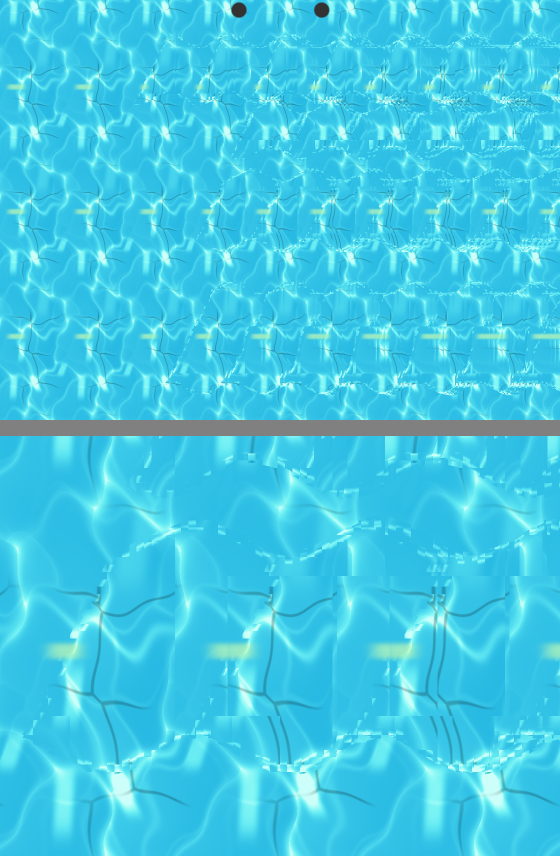
Top: the whole. Bottom: its middle third, enlarged.
Give the GLSL for this pattern, as a WebGL 2 fragment shader.

```glsl
#version 300 es
precision highp float;
// Rippling pool water as a repeating tile, about 8 across and 3.4 down.
// Wrapped cell noise makes the light web; a relief shortens the repeat
// step from strip to strip, which shears and tears the copies.
uniform vec2 u_resolution;
out vec4 outColor;

const float TAU = 6.2831853;
const vec2 TILE = vec2(0.1615, 0.297);   // in canvas heights
const vec3 WATER[6] = vec3[6](
  vec3(0.16, 0.73, 0.89), vec3(0.22, 0.78, 0.91), vec3(0.29, 0.84, 0.93),
  vec3(0.38, 0.91, 0.95), vec3(0.53, 0.97, 0.96), vec3(0.80, 1.00, 0.98));
// Raised slabs: centre, half size
const vec4 SLABS[4] = vec4[4](
  vec4(0.86, 0.835, 0.50, 0.070), vec4(1.00, 0.690, 0.42, 0.055),
  vec4(0.94, 0.500, 0.44, 0.085), vec4(0.87, 0.195, 0.42, 0.120));

float hash(vec2 p) {
  return fract(sin(dot(p, vec2(127.1, 311.7))) * 43758.5453);
}

// Value noise that wraps after the given number of cells
float noise(vec2 uv, vec2 cells) {
  vec2 p = uv * cells, i = floor(p), f = fract(p);
  f = f * f * (3.0 - 2.0 * f);
  vec2 a = mod(i, cells), b = mod(i + 1.0, cells);
  return mix(mix(hash(a), hash(vec2(b.x, a.y)), f.x),
             mix(hash(vec2(a.x, b.y)), hash(b), f.x), f.y);
}

// Wrapped cell pattern: edge gap, corner gap, cell id, sideways offset
vec4 cellWeb(vec2 uv, vec2 cells, float seed) {
  vec2 p = uv * cells, base = floor(p);
  vec3 near = vec3(9.0);
  float id = 0.0, side = 0.0;
  for (int y = -1; y <= 1; y++)
  for (int x = -1; x <= 1; x++) {
    vec2 cell = base + vec2(x, y);
    vec2 key = mod(cell, cells) + seed;
    vec2 delta = cell + 0.1 + 0.8 * vec2(hash(key), hash(key + 37.3)) - p;
    float d = length(delta);
    if (d < near.x) {
      near = vec3(d, near.xy);
      id = hash(key + 71.9);
      side = delta.x;
    } else if (d < near.y) near = vec3(near.x, d, near.y);
    else near.z = min(near.z, d);
  }
  return vec4(near.y - near.x, near.z - near.x, id, side);
}

// Soft slanted glint, repeated with the tile
float glint(vec2 uv, vec2 centre, vec2 size, float slant) {
  vec2 d = uv - centre;
  d -= floor(d + 0.5);
  d.x -= slant * d.y;
  d /= size;
  return exp(-dot(d * d, d * d));
}

// Relief height and the sparkle on its ragged edges
vec2 relief(vec2 p) {
  float grain = hash(floor(p * 170.0));
  float slit = step(0.68, hash(floor(p * vec2(24.0, 9.0))));
  float height = 0.09 * smoothstep(0.2, 0.5, p.x), spark = 0.0;
  for (int i = 0; i < 4; i++) {
    vec4 s = SLABS[i];
    vec2 q = p - s.xy;
    q.x -= 0.5 * q.y;
    q.y += 0.014 * sin(p.x * 43.0 + float(i) * 2.0);
    vec2 b = abs(q) - s.zw;
    float d = max(b.x, b.y) + 0.010 * (grain - 0.5);
    if (d < 0.0) height = 0.12 + 0.04 * hash(vec2(i, 4)) + 0.05 * slit;
    spark = max(spark, (1.0 - smoothstep(0.0, 0.003, abs(d))) * step(0.55, grain));
  }
  return vec2(height, spark);
}

vec3 ramp(float level) {
  vec3 c = WATER[0];
  for (int i = 1; i < 6; i++) c = mix(c, WATER[i], clamp(level - float(i - 1), 0.0, 1.0));
  return c;
}

vec3 water(vec2 uv, float spark) {
  vec2 w = uv + 0.07 * sin(TAU * (uv.yx * vec2(2, 1) + vec2(0.1, 0.6)))
              + 0.025 * sin(TAU * (uv.yx * vec2(5, 3) + uv * vec2(1, 2)));
  vec4 web = cellWeb(w, vec2(2, 3), 3.0);
  vec4 fine = cellWeb(w + 0.03 * web.w, vec2(3, 5), 11.0);
  vec4 crack = cellWeb(uv + 0.4 * (w - uv), vec2(2, 4), 23.0);
  float patchy = noise(w, vec2(3, 5));

  // Facets, light web and bright knots
  float level = 0.15 + 0.9 * noise(w, vec2(2, 4)) + 0.7 * (fine.z - 0.3) + 0.8 * web.w;
  level += (0.5 + 2.4 * patchy) * exp(-pow(web.x / 0.10, 2.0));
  level += 1.3 * patchy * exp(-pow(fine.x / 0.09, 2.0));
  level += 3.0 * exp(-web.y * 9.0);

  // Standing glints
  level += 1.6 * glint(uv, vec2(0.65, 0.97), vec2(0.09, 0.13), 0.25);
  level += 3.0 * glint(uv, vec2(0.32, 0.55), vec2(0.045, 0.08), 0.2);
  level += 3.2 * glint(uv, vec2(0.20, 0.26), vec2(0.055, 0.09), 0.1);
  level += 3.8 * glint(uv, vec2(0.52, 0.29), vec2(0.05, 0.06), -0.9);
  level += 3.0 * glint(uv, vec2(0.92, 0.40), vec2(0.05, 0.05), 0.6);

  vec3 c = ramp(level + 3.0 * spark);
  float line = (1.0 - smoothstep(0.01, 0.045, crack.x)) * smoothstep(0.35, 0.7, patchy);
  c *= 1.0 - 0.22 * line;
  float lime = glint(uv, vec2(0.24, 0.67), vec2(0.13, 0.022), 0.0);
  return mix(c, vec3(0.72, 0.96, 0.72), 0.75 * lime);
}

// Walk left strip by strip until the first one is reached
vec3 scene(vec2 p) {
  float spark = 0.0;
  for (int i = 0; i < 14; i++) {
    if (p.x < TILE.x) break;
    vec2 r = relief(p);
    spark = max(spark, r.y * 0.8);
    p.x -= TILE.x * (1.0 - r.x);
  }
  return water(p / TILE, spark);
}

void main() {
  vec3 c = vec3(0.0);
  for (int i = 0; i < 4; i++) {
    vec2 jitter = vec2(i % 2, i / 2) * 0.5 - 0.25;
    c += 0.25 * scene((gl_FragCoord.xy + jitter) / u_resolution.y);
  }
  // Two dark guide dots at the top
  vec2 p = gl_FragCoord.xy / u_resolution.y;
  float dots = min(length(p - vec2(0.569, 0.976)), length(p - vec2(0.766, 0.976)));
  float soft = 1.0 / u_resolution.y;
  c = mix(vec3(0.2), c, smoothstep(0.018 - soft, 0.018 + soft, dots));
  outColor = vec4(c, 1.0);
}
```
